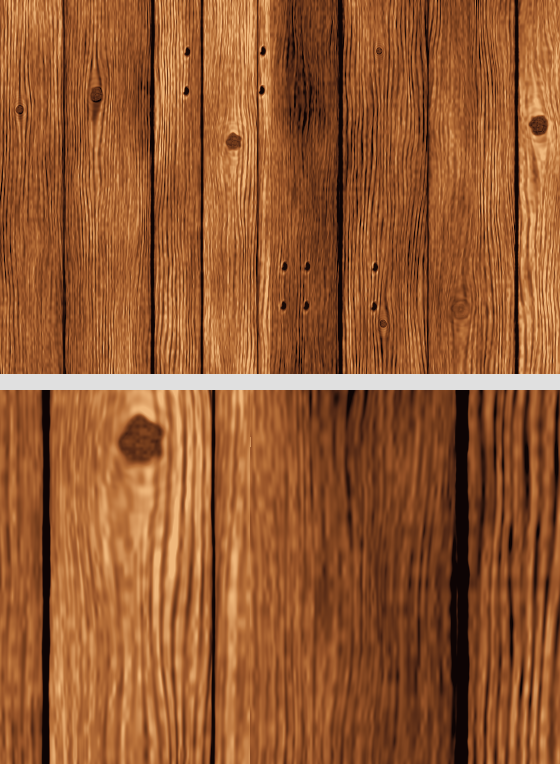
Top, the full canvas; bottom, a detail of the centre.
Give the GLSL for this texture, as a Shadertoy shader.

```glsl
// Nine weathered vertical wood planks of uneven width with dark gaps, knots and nail holes.
// A grain coordinate bends around the knots and drives growth rings and fibres; their sum
// is a single tone, which a six-colour ramp turns into stained wood.

const float ASPECT = 1.497;
const int PLANKS = 9;
const int KNOTS = 7;
const int NAIL_COLUMNS = 5;

// Left edge, half width of the gap there (negative: none), base tone
const vec3 PLANK[PLANKS] = vec3[](
    vec3(-0.10, -0.01, 0.57), vec3(0.171, 0.0020, 0.57), vec3(0.408, 0.0046, 0.70),
    vec3(0.540, 0.0032, 0.79), vec3(0.689, 0.0014, 0.84), vec3(0.722, -0.004, 0.42),
    vec3(0.911, 0.0052, 0.53), vec3(1.144, 0.0016, 0.57), vec3(1.381, 0.0046, 0.69));

// Centre, radius and darkness
const vec4 KNOT[KNOTS] = vec4[](
    vec4(0.053, 0.706, 0.009, 0.9), vec4(0.259, 0.747, 0.016, 0.8),
    vec4(0.625, 0.621, 0.018, 0.9), vec4(1.014, 0.864, 0.007, 0.9),
    vec4(1.025, 0.134, 0.008, 0.9), vec4(1.232, 0.173, 0.022, 0.25),
    vec4(1.440, 0.665, 0.022, 1.0));

// Upper hole of each vertical pair
const vec2 NAIL[NAIL_COLUMNS] = vec2[](
    vec2(0.502, 0.862), vec2(0.704, 0.864), vec2(0.762, 0.288),
    vec2(0.823, 0.288), vec2(1.004, 0.286));
const float NAIL_SPACING = 0.105;

float hash(vec2 p) {
    vec3 q = fract(vec3(p.xyx) * 0.1031);
    q += dot(q, q.yzx + 33.33);
    return fract((q.x + q.y) * q.z);
}

float noise(vec2 p) {
    vec2 i = floor(p), f = fract(p);
    f = f * f * (3.0 - 2.0 * f);
    return mix(mix(hash(i), hash(i + vec2(1, 0)), f.x),
               mix(hash(i + vec2(0, 1)), hash(i + vec2(1, 1)), f.x), f.y);
}

float fbm(vec2 p) {
    return 0.55 * noise(p) + 0.3 * noise(p * 2.1 + 17.0) + 0.15 * noise(p * 4.3 + 41.0);
}

vec3 woodRamp(float tone) {
    float t = clamp(tone, 0.0, 1.1) * 5.0;
    vec3 c = mix(vec3(0.05, 0.015, 0.015), vec3(0.31, 0.15, 0.08), clamp(t, 0.0, 1.0));
    c = mix(c, vec3(0.46, 0.24, 0.11), clamp(t - 1.0, 0.0, 1.0));
    c = mix(c, vec3(0.60, 0.33, 0.16), clamp(t - 2.0, 0.0, 1.0));
    c = mix(c, vec3(0.73, 0.45, 0.23), clamp(t - 3.0, 0.0, 1.0));
    return mix(c, vec3(0.87, 0.63, 0.40), clamp(t - 4.0, 0.0, 1.5));
}

// Pushes grain lines sideways so that they flow around a knot
float knotBend(vec2 d, float radius) {
    float a = radius * 1.8;
    return -d.x * a * a / (d.x * d.x + 0.16 * d.y * d.y + a * a);
}

// Ring lines, fibres and broad stains of one plank
float grainTone(vec2 p, float grain, float seed) {
    vec2 shift = vec2(seed * 7.3, seed * 3.1);
    float bow = mix(0.04, 0.09, hash(shift + 5.0)) * (fbm(vec2(p.x * 7.0, p.y * 1.9) + shift) - 0.5);
    float g = grain + bow + 0.004 * (noise(p * vec2(30.0, 14.0)) - 0.5);
    float ring = g * mix(85.0, 125.0, hash(shift)) + 0.9 * noise(vec2(g * 50.0, p.y * 5.0));
    float line = pow(0.5 + 0.5 * cos(6.2832 * ring), 2.0);
    line *= 0.55 + 0.9 * noise(vec2(g * 120.0, p.y * 30.0));
    float visible = 1.0 - smoothstep(0.5, 1.1, fwidth(ring));
    float strength = 0.10 + 0.36 * smoothstep(0.35, 0.7, fbm(vec2(g * 16.0, p.y * 1.3) + shift));
    float stain = fbm(vec2(g * 13.0, p.y * 2.0) + shift + 60.0) - 0.5;
    float cloud = fbm(vec2(p.x * 9.0, p.y * 6.0) + shift + 90.0) - 0.5;
    float fibre = noise(vec2(g * 330.0, p.y * 11.0) + shift) - 0.5;
    float rough = noise(vec2(g * 340.0, p.y * 85.0)) - 0.5;
    return strength * visible * (0.38 - line) + 0.52 * stain + 0.28 * cloud
         + 0.30 * fibre + 0.27 * rough;
}

// Reddish core with rim and fading rings
float knotTone(float tone, vec2 d, float radius, float darkness, float aa) {
    float r = length(d * vec2(1.0, 0.9)) / radius;
    r += 0.35 * (noise(d * 90.0 + radius * 900.0) - 0.5);
    float soft = aa / radius + 0.12;
    float core = 0.24 + 0.05 * cos(r * 14.0) + 0.25 * (noise(d * 300.0 + 40.0) - 0.5);
    tone += 0.13 * cos(r * 9.0) * exp(-0.7 * r);
    tone = mix(tone, core, 0.95 * darkness * (1.0 - smoothstep(1.0 - soft, 1.0 + soft, r)));
    return tone - 0.24 * darkness * exp(-30.0 * (r - 1.0) * (r - 1.0));
}

float holeTone(float tone, vec2 d, float aa) {
    d.x += 0.006 * (noise(d * 130.0 + 9.0) - 0.5);
    float r = length(d * vec2(1.0, 0.6));
    tone += 0.2 * exp(-pow((length((d + vec2(0.003, 0.004)) * vec2(1.0, 0.6)) - 0.010) / 0.003, 2.0));
    return mix(tone, 0.03, 1.0 - smoothstep(0.0075 - aa, 0.0075 + aa, r));
}

void mainImage(out vec4 fragColor, in vec2 fragCoord) {
    vec2 p = fragCoord / iResolution.xy * vec2(ASPECT, 1.0);
    float aa = 1.0 / iResolution.y;

    // Current plank, its gaps and the shade beside them
    float base = 0.0, seed = 0.0, gap = 0.0, shade = 0.0;
    for (int i = 0; i < PLANKS; i++) {
        vec3 plank = PLANK[i];
        float k = float(i);
        float d = p.x - plank.x - 0.002 * (fbm(vec2(k * 9.0, p.y * 12.0)) - 0.5);
        if (d > 0.0) { base = plank.z; seed = k + 1.0; }
        float width = plank.y * (0.75 + 0.55 * fbm(vec2(k * 5.0, p.y * 50.0)));
        gap = max(gap, 1.0 - smoothstep(width - aa, width + aa, abs(d)));
        shade = max(shade, step(0.0, plank.y) * exp(-max(abs(d) - width, 0.0) / 0.005));
    }

    // Grain, with a dark stain on the right half of the sixth plank
    float grain = p.x;
    for (int i = 0; i < KNOTS; i++) grain += knotBend(p - KNOT[i].xy, KNOT[i].z);
    float tone = base + 0.05 + grainTone(p, grain, seed);
    if (seed == 6.0) tone -= 0.22 * smoothstep(0.76, 0.88, p.x + 0.08 * p.y) - 0.06;

    // Knots and paired nail holes
    for (int i = 0; i < KNOTS; i++) tone = knotTone(tone, p - KNOT[i].xy, KNOT[i].z, KNOT[i].w, aa);
    for (int i = 0; i < NAIL_COLUMNS * 2; i++) {
        vec2 hole = NAIL[i / 2] - vec2(0.003, NAIL_SPACING) * float(i % 2);
        tone = holeTone(tone, p - hole, aa);
    }

    tone = mix(tone - 0.24 * shade, 0.0, gap);
    fragColor = vec4(woodRamp(tone), 1.0);
}
```
